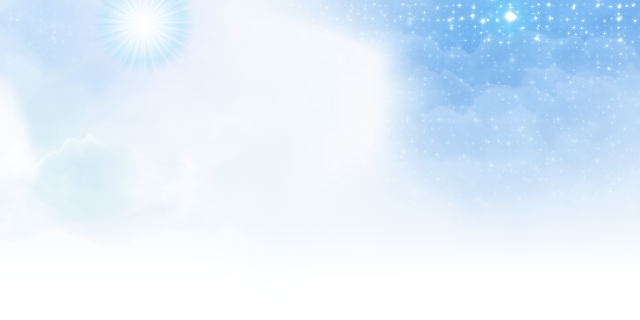
This background is drawn by a Shadertoy shader. Its source:

```glsl
// Pale dawn sky: a rayed sun at left, blue billowing clouds and twinkling stars at right.
#define SUN_POS vec2(0.448, 0.927)
#define SUN_RADIUS 0.155
#define HERO_STAR vec2(1.591, 0.948)
#define SKY_BLUE vec3(0.48, 0.71, 0.935)
#define SOFT_BLUE vec3(0.72, 0.85, 0.97)
#define MIST vec3(0.95, 0.97, 0.99)
#define TEAL_SHADE vec3(0.83, 0.925, 0.96)
#define STAR_CYAN vec3(0.45, 0.85, 1.0)
#define CLOUD_BANKS 5
#define STAR_LAYERS 4

float hash(vec2 p) {
    return fract(sin(dot(p, vec2(127.1, 311.7))) * 43758.5453);
}

float noise(vec2 p) {
    vec2 i = floor(p), f = fract(p);
    f = f * f * (3.0 - 2.0 * f);
    return mix(mix(hash(i), hash(i + vec2(1, 0)), f.x),
               mix(hash(i + vec2(0, 1)), hash(i + vec2(1, 1)), f.x), f.y);
}

float fbm(vec2 p) {
    float sum = 0.0, amp = 0.5;
    for (int i = 0; i < 5; i++) {
        sum += amp * noise(p);
        p = p * 2.03 + 17.3;
        amp *= 0.5;
    }
    return sum;
}

// Soft elliptical spot
float blob(vec2 p, vec2 center, vec2 radius) {
    vec2 d = (p - center) / radius;
    return exp(-dot(d, d));
}

// Round core with thin crossed spikes and a dim glow
float sparkle(vec2 d, float size) {
    vec2 a = abs(d) / size;
    float core = exp(-dot(a, a)) + 0.22 * exp(-0.16 * dot(a, a));
    float spikes = exp(-a.x * 0.6 - a.y * 4.0) + exp(-a.y * 0.6 - a.x * 4.0);
    return core + 0.5 * spikes;
}

float starDensity(vec2 p) {
    float cluster = smoothstep(1.2, 1.5, p.x) * smoothstep(0.75, 0.97, p.y);
    float strip = 0.6 * smoothstep(0.8, 1.0, p.x) * smoothstep(0.82, 1.0, p.y);
    float side = 0.7 * blob(p, vec2(1.92, 0.85), vec2(0.08, 0.14));
    float left = 0.35 * blob(p, vec2(0.1, 0.92), vec2(0.2, 0.12));
    float faint = 0.3 * smoothstep(0.7, 1.2, p.x) * smoothstep(0.2, 0.5, p.y);
    return max(max(cluster, strip), max(max(left, side), faint));
}

// Jittered grids of stars, finer in each layer
float starField(vec2 p) {
    float light = 0.0, cells = 9.0;
    for (int i = 0; i < STAR_LAYERS; i++) {
        vec2 id = floor(p * cells), seed = id + float(i) * 37.0;
        vec2 jitter = vec2(hash(seed), hash(seed + 5.7));
        vec2 pos = (id + 0.28 + 0.44 * jitter) / cells;
        float power = hash(seed + 11.3);
        float size = (0.035 + 0.03 * power) / cells + 0.0012;
        light += sparkle(p - pos, size) * power * power * starDensity(pos);
        cells *= 1.7;
    }
    return light;
}

void mainImage(out vec4 fragColor, in vec2 fragCoord) {
    vec2 p = fragCoord / iResolution.xy * vec2(2.0, 1.0);
    float cloudNoise = fbm(p * 6.0);
    vec2 warp = vec2(cloudNoise, fbm(p * 6.0 + 31.0)) - 0.48;
    vec2 q = p + 0.16 * warp;
    float billow = fbm(q * vec2(10.0, 14.0) + 9.0) - 0.48;

    // White ground rising into mist
    vec3 col = mix(vec3(1.0), MIST, smoothstep(0.1, 0.34, p.y));
    col = mix(col, vec3(0.92, 0.96, 0.99), 0.6 * blob(q, vec2(0.82, 0.5), vec2(0.16, 0.24)));
    col = mix(col, vec3(0.975, 0.98, 0.995), 0.8 * blob(q, vec2(1.12, 0.62), vec2(0.14, 0.26)));

    // Blue sky at right, reaching left along the top
    float top = smoothstep(0.8, 1.0, p.y);
    float edge = mix(1.28, 1.18, top);
    float blur = mix(0.13, 0.42, max(top, smoothstep(0.6, 0.3, p.y)));
    float sky = smoothstep(edge - blur, edge + blur, p.x + 0.12 * warp.x);
    sky *= smoothstep(0.16, 0.92, p.y + 0.1 * warp.y);
    sky *= 1.0 - 0.3 * smoothstep(1.65, 2.0, p.x) * smoothstep(0.95, 0.65, p.y);
    col = mix(col, SKY_BLUE, sky);

    // Overlapping banks of billowing cloud
    for (int i = 0; i < CLOUD_BANKS; i++) {
        float k = float(i);
        float crest = 0.82 - 0.085 * k + 0.035 * sin(q.x * 5.0 + k * 2.4) + 0.05 * billow;
        crest += 0.045 * abs(sin(q.x * 11.0 + k * 1.7)) + 0.02 * abs(sin(q.x * 29.0 + k));
        float depth = crest - q.y;
        float body = smoothstep(0.0, 0.012, depth) * exp(-max(depth, 0.0) * 17.0);
        col = mix(col, vec3(0.79, 0.88, 0.97), 0.36 * body * smoothstep(0.1, 0.5, sky));
    }
    col += vec3(0.16, 0.12, 0.06) * billow * sky;

    // Pale blue and teal patches at left
    float leftSky = blob(q, vec2(0.14, 0.95), vec2(0.26, 0.22));
    leftSky = max(leftSky, 0.75 * blob(q, vec2(0.27, 0.78), vec2(0.14, 0.12)));
    col = mix(col, SOFT_BLUE, 0.8 * leftSky);
    col = mix(col, TEAL_SHADE, 0.8 * blob(q, vec2(0.17, 0.64), vec2(0.13, 0.12)));

    // White clouds at left: side wall, lit arch and low puffs
    float wall = smoothstep(0.03, -0.03, q.x - 0.06 - 0.4 * (0.66 - q.y) + 0.06 * billow);
    wall *= smoothstep(0.8, 0.68, p.y) * smoothstep(0.35, 0.52, p.y);
    col = mix(col, vec3(0.985, 0.99, 1.0), 0.75 * wall);
    float arch = 0.57 - 3.0 * (q.x - 0.3) * (q.x - 0.3) + 0.02 * abs(sin(q.x * 45.0)) - q.y;
    float inside = smoothstep(0.0, 0.012, arch + 0.06 * billow) * smoothstep(0.46, 0.36, p.x);
    col = mix(col, TEAL_SHADE, 0.8 * inside * blob(q, vec2(0.28, 0.46), vec2(0.18, 0.12)));
    col = mix(col, vec3(1.0), 0.8 * inside * exp(-max(arch, 0.0) * 40.0));
    float puff = 0.25 + 0.05 * abs(sin(q.x * 9.0)) - q.y;
    col = mix(col, vec3(1.0), 0.4 * smoothstep(0.0, 0.03, puff) * smoothstep(0.9, 0.7, p.x));
    float leftHaze = smoothstep(1.0, 0.5, p.x) * smoothstep(0.2, 0.4, p.y);
    col += vec3(0.09, 0.05, 0.02) * billow * leftHaze;

    // Sun: lavender halo, blue disc, white rays and core
    vec2 s = p - SUN_POS;
    float r = length(s) / SUN_RADIUS, angle = atan(s.y, s.x);
    float rays = 0.5 + 0.2 * sin(angle * 23.0) + 0.16 * sin(angle * 37.0 + 1.0) + 0.12 * sin(angle * 61.0);
    col = mix(col, vec3(0.85, 0.89, 0.99), 0.6 * exp(-r * r * 0.55));
    col = mix(col, vec3(0.7, 0.88, 0.985), 0.85 * smoothstep(1.15, 0.75, r + 0.12 * rays));
    col = mix(col, vec3(1.0), (0.25 + 0.65 * rays) * smoothstep(1.15, 0.3, r));
    col = mix(col, vec3(1.0), exp(-r * r * 5.0));

    // Stars with a cyan glow around the brightest
    float glow = blob(p, HERO_STAR, vec2(0.06)) + 0.4 * blob(p, HERO_STAR, vec2(0.22, 0.09));
    col = mix(col, STAR_CYAN, 0.5 * min(glow, 1.0));
    float stars = min(1.3 * starField(p) + sparkle(p - HERO_STAR, 0.012), 1.0);
    col += (1.0 - col) * stars * mix(vec3(0.55, 0.95, 1.0), vec3(1.0), stars);

    fragColor = vec4(clamp(col, 0.0, 1.0), 1.0);
}
```
